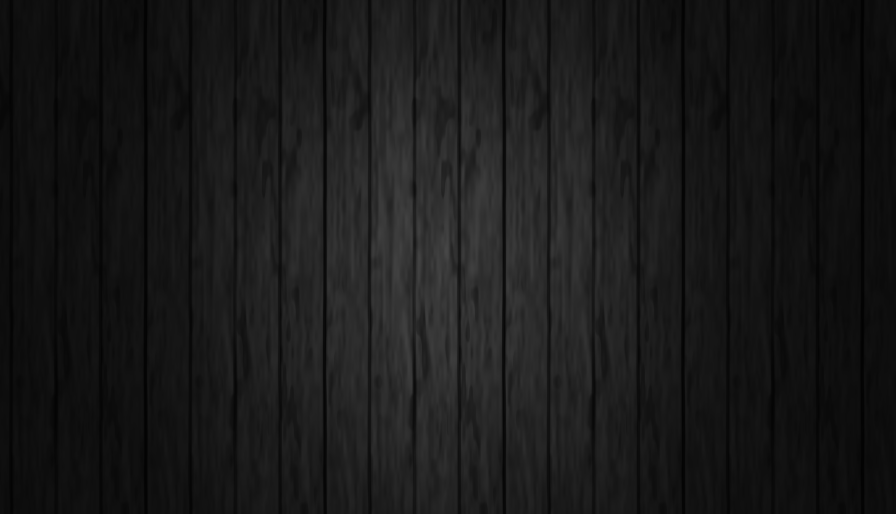
Write a Shadertoy shader that draws this texture.

```glsl
// Dark vertical wooden planks with fine grain, lit by a soft central glow.

#define PLANKS 20.0
#define SEAM_SHIFT 0.25
#define PLANK_CYCLE 4.0
#define GLOW_CENTER vec2(0.497, 0.48)
#define GLOW_SIZE vec2(0.43, 0.52)
#define EDGE_LIGHT 0.052
#define GLOW_LIGHT 0.160
#define GRAIN_DEPTH 0.42
#define FLECK_DEPTH 0.30
#define SEAM_DEPTH 0.78

float hash(vec2 p) {
    vec3 q = fract(vec3(p.xyx) * 0.1031);
    q += dot(q, q.yzx + 33.33);
    return fract((q.x + q.y) * q.z);
}

float noise(vec2 p) {
    vec2 cell = floor(p);
    vec2 f = fract(p);
    f = f * f * (3.0 - 2.0 * f);
    float low = mix(hash(cell), hash(cell + vec2(1.0, 0.0)), f.x);
    float high = mix(hash(cell + vec2(0.0, 1.0)), hash(cell + vec2(1.0)), f.x);
    return mix(low, high, f.y);
}

// Brightness of one plank; across runs 0..1 over its width, y is in canvas heights.
float woodGrain(float across, float y, float kind) {
    vec2 seed = vec2(37.0, 61.0) * (kind + 1.0);
    float bend = noise(vec2(across * 2.0, y * 5.0) + seed) - 0.5;
    float x = across + 0.22 * bend;

    float broad = noise(vec2(x * 4.0, y * 3.0) + seed) - 0.5;
    float streak = noise(vec2(x * 11.0, y * 9.0) + seed * 1.7) - 0.5;
    float fiber = noise(vec2(across * 17.0, y * 38.0) + seed * 2.3) - 0.5;
    float grain = 0.35 * broad + 0.75 * streak + 0.60 * fiber;

    // Short pores gather in patches
    float patches = smoothstep(0.45, 0.8, noise(vec2(x * 2.5, y * 8.0) + seed * 3.1));
    float pores = smoothstep(0.5, 0.8, noise(vec2(x * 9.0, y * 26.0) + seed * 4.3));
    float tone = 1.0 + 0.05 * cos((kind - 0.5) * 1.5708);
    return tone * (1.0 + GRAIN_DEPTH * grain) * (1.0 - FLECK_DEPTH * patches * pores);
}

// Darkness of the gap on the left of a plank, from its signed distance in plank widths.
float seamShade(float dist, float y, float kind, float pixel) {
    float strength = 0.70 + 0.30 * step(2.5, kind) - 0.18 * step(0.5, kind) * step(kind, 1.5);
    float wobble = 0.018 * (noise(vec2(kind * 17.0, y * 14.0)) - 0.5);
    float d = abs(dist + wobble);
    float gap = 1.0 - smoothstep(0.018, 0.032 + pixel, d);
    float shadow = exp(-d * 15.0);
    return strength * (SEAM_DEPTH * gap + 0.24 * shadow * (1.0 - gap));
}

// Dark notches that break the edge of the thinnest seam
float seamNotches(float dist, float y, float kind) {
    float thinSeam = step(0.5, kind) * step(kind, 1.5);
    float notch = smoothstep(0.64, 0.85, noise(vec2(dist * 6.0 + 5.0, y * 19.0)));
    return 0.45 * thinSeam * notch * exp(-abs(dist) * 9.0);
}

void mainImage(out vec4 fragColor, in vec2 fragCoord) {
    vec2 uv = fragCoord / iResolution.xy;
    float aspect = iResolution.x / iResolution.y;

    // Plank and nearest seam
    float along = uv.x * PLANKS - SEAM_SHIFT;
    float across = fract(along);
    float kind = mod(floor(along), PLANK_CYCLE);
    float seam = floor(along + 0.5);
    float seamDist = along - seam;
    float seamKind = mod(seam, PLANK_CYCLE);
    float pixel = PLANKS / iResolution.x;

    // Central glow
    vec2 toGlow = (uv - GLOW_CENTER) * vec2(aspect, 1.0) / GLOW_SIZE;
    float light = EDGE_LIGHT + GLOW_LIGHT * exp(-dot(toGlow, toGlow));

    // Wood, gaps and a faint lit bevel
    float wood = woodGrain(across, uv.y, kind);
    wood *= 1.0 - seamShade(seamDist, uv.y, seamKind, pixel);
    wood *= 1.0 - seamNotches(seamDist, uv.y, seamKind);
    float bevel = (seamDist - 0.085) / 0.03;
    wood += 0.10 * exp(-bevel * bevel);

    fragColor = vec4(vec3(light * wood), 1.0);
}
```
